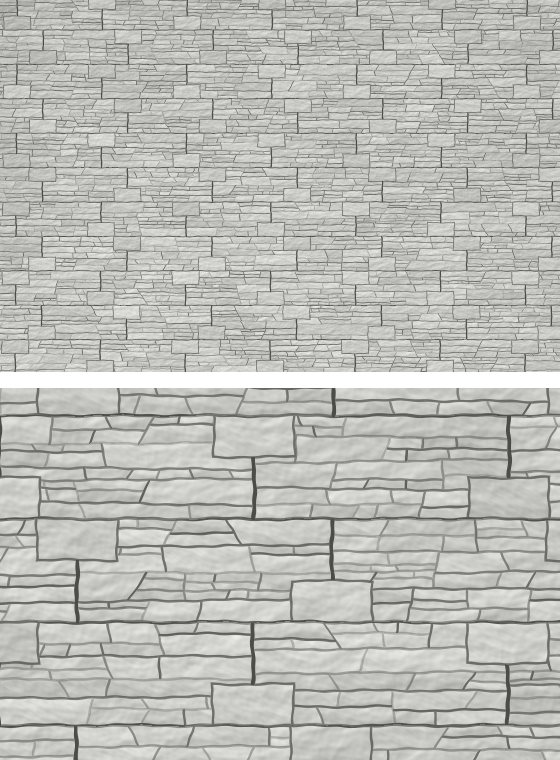
Top: the whole. Bottom: its middle third, enlarged.
Give the GLSL for this texture, as a Shadertoy shader.

```glsl
// Pale ledgestone wall: interlocking panels of thin split stones with key blocks.

const float ROWS = 10.805;              // panel rows in the canvas height
const float ROW_OFFSET = 0.064;         // part of the lowest row that is cut off
const float PANEL = 2.468;              // panel width, in row heights
const vec2 BLOCK = vec2(0.39, 0.20);    // half size of the key blocks
const float START_EVEN = 2.94;          // joint position in even rows
const float START_ODD = 3.70;           // joint position in odd rows
const float DRIFT = 0.006;              // joint drift per row
const float SEAM_WIDTH = 0.015;         // half widths of the gaps
const float JOINT_WIDTH = 0.019;
const float CRACK_WIDTH = 0.012;
const float BEVEL = 0.045;              // falloff of the rounded stone edges
const float STONE_TONE = 0.79;
const vec3 STONE_TINT = vec3(1.0, 1.0, 0.982);
const vec3 GAP_COLOR = vec3(0.27, 0.275, 0.255);

float hash(vec2 p) {
    vec3 v = fract(vec3(p.xyx) * 0.1031);
    v += dot(v, v.yzx + 33.33);
    return fract((v.x + v.y) * v.z);
}

// Cellular noise: distance to the nearest scattered point
float cells(vec2 p) {
    vec2 base = floor(p);
    float nearest = 2.0;
    for (int y = -1; y <= 1; y++)
    for (int x = -1; x <= 1; x++) {
        vec2 c = base + vec2(x, y);
        vec2 site = c + vec2(hash(c), hash(c + 71.7));
        nearest = min(nearest, distance(p, site));
    }
    return nearest;
}

float roughness(vec2 p) {
    p += 0.05 * sin(p.yx * vec2(9.0, 5.0));
    return 0.20 * cells(p * vec2(2.5, 5.5))
         + 0.10 * cells(p * vec2(6.0, 11.0) + 9.0)
         + 0.05 * cells(p * vec2(14.0, 19.0) + 23.0);
}

// Layered sines that make the edges uneven
vec2 wobble(vec2 p) {
    return 0.007 * sin(p.yx * vec2(11.0, 7.3) + 2.0 * sin(p * 3.1))
         + 0.004 * sin(p.yx * vec2(31.0, 23.0) + 3.0 * sin(p * 8.7));
}

// Share of a pixel covered by a line at signed distance d
float lineCover(float d, float halfWidth, float pixel) {
    float h = 0.5 * pixel;
    return max(0.0, min(d + h, halfWidth) - max(d - h, -halfWidth)) / pixel;
}

// Lit below a level gap, shaded above it
float bevel(float d) {
    return -sign(d) * exp(-abs(d) / BEVEL);
}

// Splits a panel into stones; adds gap and bevel, returns the stone's seed
float splitPanel(vec2 q, vec2 panelId, float pixel, inout float gap, inout float edge) {
    vec2 lo = vec2(0.0), hi = vec2(PANEL, 1.0);
    float seed = hash(panelId + 40.0);
    for (int i = 0; i < 8; i++) {
        vec2 size = hi - lo, key = vec2(seed * 91.7, float(i) * 7.1);
        vec3 r = vec3(hash(key), hash(key + 13.1), hash(key + 29.3));
        bool upright = size.x > size.y * (3.5 + 5.0 * r.x);
        if (upright ? size.x < 0.6 : size.y < 0.15 + 0.18 * r.z) break;
        vec2 at = mix(lo, hi, 0.3 + 0.4 * r.y), mid = 0.5 * (lo + hi);
        float slope = (r.z - 0.5) * (upright ? 1.3 : 0.04);
        float d = upright ? q.x - at.x - slope * (q.y - mid.y)
                          : q.y - at.y - slope * (q.x - mid.x);
        float depth = 0.25 + 0.55 * hash(key + 51.9);
        gap = max(gap, depth * lineCover(d, CRACK_WIDTH, pixel));
        edge += upright ? 0.0 : bevel(d) * depth;
        if (upright) { if (d > 0.0) lo.x = at.x; else hi.x = at.x; }
        else { if (d > 0.0) lo.y = at.y; else hi.y = at.y; }
        seed = hash(vec2(seed * 57.3, float(i) + (d > 0.0 ? 20.5 : 3.2)));
    }
    return seed;
}

void mainImage(out vec4 fragColor, in vec2 fragCoord) {
    vec2 uv = fragCoord / iResolution.xy;
    float pixel = ROWS / iResolution.y;
    vec2 p = fragCoord * pixel + vec2(0.0, ROW_OFFSET);
    vec2 w = p + wobble(p);

    // Panel grid: rows alternate between two offsets
    float row = floor(w.y), odd = mod(row, 2.0);
    float x = (w.x - mix(START_EVEN, START_ODD, odd) - DRIFT * (row - 5.0)) / PANEL;
    vec2 q = vec2(fract(x) * PANEL, fract(w.y));
    float joint = floor(x + 0.5), jointX = (x - joint) * PANEL;

    // Key blocks straddle the joints, at the top and bottom by turns
    bool flipped = row == 5.0 || (row < 5.0 && odd < 0.5);
    float high = mod(joint + (flipped ? 1.0 : 0.0), 2.0) < 0.5 ? 1.0 : 0.0;
    vec2 blockPos = vec2(jointX, q.y - mix(BLOCK.y, 1.0 - BLOCK.y, high));
    vec2 outside = abs(blockPos) - BLOCK;
    float blockDist = max(outside.x, outside.y);

    // Gaps between rows, panels and stones
    float seamY = fract(w.y + 0.5) - 0.5;
    float wear = 0.72 + 0.2 * sin(p.x * 1.7 + row * 4.0 + sin(p.x * 4.3));
    float gap = wear * lineCover(seamY, SEAM_WIDTH, pixel);
    float edge = bevel(seamY), seed;
    if (blockDist < 0.0) {
        seed = hash(vec2(joint, row) + 90.0);
        edge += 0.6 * bevel(q.y - mix(2.0 * BLOCK.y, 1.0 - 2.0 * BLOCK.y, high));
    } else {
        seed = splitPanel(q, vec2(floor(x), row), pixel, gap, edge);
        gap = max(gap, 0.95 * lineCover(jointX, JOINT_WIDTH, pixel));
    }
    gap = max(gap, 0.7 * lineCover(blockDist, CRACK_WIDTH, pixel));

    // Split-face relief lit from the upper left, and broad uneven tone
    vec2 s = p + seed * 17.0;
    float relief = roughness(s) - roughness(s + vec2(-0.025, 0.035));
    float mottle = sin(p.x * 1.3 + 2.0 * sin(p.y * 0.7)) * sin(p.y * 1.1 + sin(p.x));
    float rim = smoothstep(0.35, 0.5, abs(uv.x - 0.5)) + smoothstep(0.9, 1.0, uv.y);
    float tone = STONE_TONE + 0.075 * (seed - 0.5) + 0.75 * relief + 0.06 * edge
               + 0.012 * mottle + 0.03 * (0.5 - uv.y) - 0.02 * rim;
    fragColor = vec4(mix(tone * STONE_TINT, GAP_COLOR, gap), 1.0);
}
```
